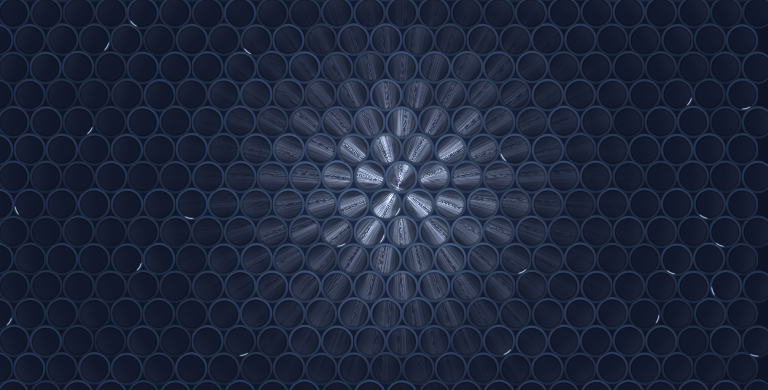
This pattern is drawn by a Shadertoy shader. Its source:

```glsl
const vec2 PITCH = vec2(0.083, 0.0702);      // pipe and row spacing
const vec2 LATTICE_ORIGIN = vec2(0.0462, 0.0462);
const vec2 LIGHT_POS = vec2(0.036, 0.022);   // vanishing point and lamp
const float BORE = 0.0368;
const float RIM = 0.0387;

const vec3 GAP_COLOR = vec3(0.055, 0.080, 0.150);
const vec3 BORE_COLOR = vec3(0.066, 0.092, 0.168);
const vec3 RIM_DIM = vec3(0.145, 0.205, 0.315);
const vec3 RIM_LIT = vec3(0.270, 0.350, 0.480);
const vec3 LAMP_COLOR = vec3(0.760, 0.800, 0.860);

float hash(vec2 p) {
    return fract(sin(dot(p, vec2(127.1, 311.7))) * 43758.5);
}

vec2 gradient(vec2 cell) {
    float a = 6.2832 * hash(cell);
    return vec2(cos(a), sin(a));
}

float gradientNoise(vec2 p) {
    vec2 i = floor(p), f = p - i;
    vec2 u = f * f * f * (f * (f * 6.0 - 15.0) + 10.0);
    vec2 e = vec2(1.0, 0.0);
    float low = mix(dot(gradient(i), f), dot(gradient(i + e), f - e), u.x);
    float high = mix(dot(gradient(i + e.yx), f - e.yx),
                     dot(gradient(i + e.xx), f - e.xx), u.x);
    return mix(low, high, u.y);
}

float gauss(float x, float width) {
    return exp(-x * x / (width * width));
}

// Nearest pipe: xy = centre, zw = lattice id
vec4 nearestPipe(vec2 p) {
    vec2 g = (p - LATTICE_ORIGIN) / PITCH;
    vec4 best = vec4(0.0);
    float bestDist = 1e3;
    for (int k = 0; k < 2; k++) {
        float row = floor(g.y) + float(k);
        float shift = 0.5 * mod(row, 2.0);
        vec2 id = vec2(floor(g.x - shift + 0.5), row);
        vec2 jitter = vec2(hash(id), hash(id + 31.0)) - 0.5;
        vec2 centre = LATTICE_ORIGIN + (id + vec2(shift, 0.0)) * PITCH + jitter * 0.003;
        float d = distance(p, centre);
        if (d < bestDist) {
            bestDist = d;
            best = vec4(centre, id);
        }
    }
    return best;
}

// Follow the view ray to the inner wall: x = sideways position, y = depth
vec2 wallHit(vec2 ray, vec2 centre, float radius) {
    float a = max(dot(ray, ray), 1e-5);
    float b = dot(ray, centre);
    float c = dot(centre, centre) - radius * radius;
    float s = (b + sqrt(max(b * b - a * c, 0.0))) / a;
    vec2 wall = (s * ray - centre) / radius;
    vec2 outward = normalize(centre);
    return vec2(dot(wall, vec2(-outward.y, outward.x)), log(max(s, 1.0)));
}

vec3 boreColor(vec2 p, vec2 centre, vec2 id) {
    vec2 ray = p - LIGHT_POS;
    float seed = hash(id + 7.0);
    vec2 hit = wallHit(ray, centre - LIGHT_POS, BORE);
    float d = mix(length(ray), length(centre - LIGHT_POS), 0.5);

    // Lamp light, brushed streaks and a speckled line of dirt
    float glow = 0.34 * gauss(d, 0.12) + 0.56 * gauss(d, 0.31);
    float facing = gauss(hit.x - 0.3 * (seed - 0.5), 0.75);
    float streak = gradientNoise(vec2(hit.x * 6.0 + seed * 50.0, hit.y * 1.5));
    float fine = gradientNoise(vec2(hit.x * 17.0 + seed * 90.0, hit.y * 3.0));
    float speckle = gradientNoise(vec2(hit.x * 12.0, hit.y * 22.0) + seed * 40.0);
    float dirt = gauss(hit.x - 0.9 * (seed - 0.5), 0.16) * smoothstep(-0.25, 0.2, speckle);
    float light = glow * facing * (0.95 + 0.75 * streak + 0.4 * fine);
    light *= (0.8 + 0.35 * hash(id + 3.0)) * (1.0 - 0.65 * dirt);

    // Faint light on the outer wall of distant pipes
    float outer = dot(p - centre, normalize(centre - LIGHT_POS)) / BORE;
    float ambient = 0.035 * smoothstep(-0.4, 1.0, outer) * (0.5 + seed);
    return BORE_COLOR + LAMP_COLOR * (max(light, 0.0) + ambient);
}

vec3 pipeColor(vec2 p, vec4 pipe, float px) {
    vec2 rel = p - pipe.xy;
    float d = length(rel);
    float halo = gauss(distance(p, LIGHT_POS), 0.42);
    float present = 1.0 - step(0.972, pipe.x);

    vec3 color = GAP_COLOR * (1.0 + 0.6 * halo);
    float mouth = 1.0 - smoothstep(BORE - px, BORE + px, d);
    vec3 inside = boreColor(p, pipe.xy, pipe.zw);
    inside *= 1.0 - 0.35 * smoothstep(BORE * 0.82, BORE, d);
    color = mix(color, inside, mouth * present);

    // Rim with uneven sheen and occasional small glints
    float rim = 1.0 - smoothstep(0.0012, 0.0022 + px, abs(d - RIM));
    vec2 dir = rel / max(d, 1e-4);
    float sheen = 0.86 + 0.16 * dir.y + 0.25 * (hash(pipe.zw + 11.0) - 0.5);
    color = mix(color, mix(RIM_DIM, RIM_LIT, halo) * sheen, rim * present * 0.92);
    float angle = -2.8 + 2.5 * hash(pipe.zw + 19.0);
    float arc = smoothstep(0.93, 0.99, dot(dir, vec2(cos(angle), sin(angle))));
    float glint = arc * step(0.91, hash(pipe.zw + 23.0)) * gauss(d - BORE, 0.0018);
    return color + LAMP_COLOR * glint * 0.65 * present;
}

void mainImage(out vec4 fragColor, in vec2 fragCoord) {
    vec2 p = (fragCoord - 0.5 * iResolution.xy) / iResolution.y;
    vec3 color = pipeColor(p, nearestPipe(p), 1.0 / iResolution.y);
    color += vec3(0.03, 0.035, 0.04) * gauss(distance(p, LIGHT_POS), 0.28);
    fragColor = vec4(color, 1.0);
}
```
